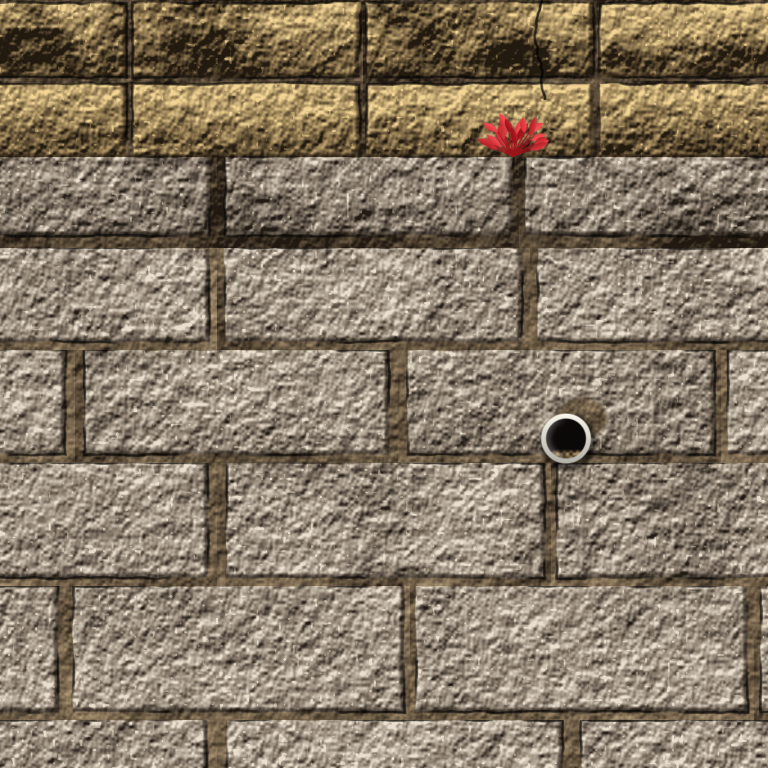
Write a WebGL 1 fragment shader that draws this texture.

```glsl
precision highp float;
// Rough split-face block wall: running-bond courses that grow towards the
// bottom, under a cap course and a warmer stacked wall. Stone is noise relief
// lit from the upper left; a drain pipe and a red seedling sit on top.
uniform vec2 u_resolution;

// Layout in canvas units, y measured downwards from the top edge
const float FIRST_COURSE_Y = 0.323;
const float COURSE_PITCH = 0.1259;
const float COURSE_GROWTH = 0.00694;
const float BLOCK_WIDTH = 0.407;
const float WIDTH_GROWTH = 0.0137;
const float VANISH_X = 0.283;
const float BOND_SHIFT = 0.56;
const float BED_JOINT = 0.0105;
const float CAP_JOINT = 0.016;
const float CAP_TOP = 0.204;
const vec2 UPPER_SIZE = vec2(0.304, 0.105);
const float UPPER_X = 0.169;
const float UPPER_JOINT = 0.0042;
const float BEVEL = 0.0085;
const float RELIEF = 1.15;
const vec2 TO_LIGHT = vec2(-0.0018, -0.0036);
const vec2 PIPE = vec2(0.737, 0.571);
const float PIPE_RADIUS = 0.0325;
const vec2 ROOT = vec2(0.668, 0.203);

// Colours
const vec3 STONE_DARK = vec3(0.13, 0.105, 0.08);
const vec3 STONE_MID = vec3(0.55, 0.50, 0.44);
const vec3 STONE_LIGHT = vec3(0.92, 0.88, 0.81);
const vec3 MORTAR_TINT = vec3(1.0, 0.94, 0.82);
const vec3 UPPER_TINT = vec3(1.03, 0.95, 0.72);
const vec3 PIPE_WHITE = vec3(0.88, 0.87, 0.83);
const vec3 LEAF_DARK = vec3(0.62, 0.07, 0.10);
const vec3 LEAF_LIGHT = vec3(0.97, 0.30, 0.32);

float hash(vec2 p) {
  vec3 q = fract(p.xyx * 0.1031);
  q += dot(q, q.yzx + 33.33);
  return fract((q.x + q.y) * q.z);
}

float noise(vec2 p) {
  vec2 i = floor(p), f = fract(p);
  f = f * f * (3.0 - 2.0 * f);
  return mix(mix(hash(i), hash(i + vec2(1, 0)), f.x),
             mix(hash(i + vec2(0, 1)), hash(i + vec2(1, 1)), f.x), f.y);
}

float fbm(vec2 p) {
  float sum = 0.0, amp = 0.53;
  for (int i = 0; i < 4; i++) {
    sum += amp * noise(p);
    p = p * 2.03 + 17.3;
    amp *= 0.5;
  }
  return sum;
}

float height(vec2 p) {
  return 0.8 * noise(p * 60.0) + 0.5 * noise(p * 140.0 + 31.0) + 0.32 * noise(p * 260.0 + 73.0);
}

float courseTop(float k) {
  return FIRST_COURSE_Y + k * (COURSE_PITCH + COURSE_GROWTH * k);
}

// Inside distances to the left, top, right and bottom edges of the block
vec4 lowerBlock(vec2 p, out vec2 id) {
  float b = COURSE_PITCH, g = COURSE_GROWTH;
  float k = floor((sqrt(b * b + 4.0 * g * (p.y - FIRST_COURSE_Y)) - b) / (2.0 * g));
  k = max(k, -1.0);
  float width = BLOCK_WIDTH + WIDTH_GROWTH * k;
  float s = (p.x - VANISH_X) / width - BOND_SHIFT * mod(k, 2.0) + BOND_SHIFT * step(k, -0.5);
  id = vec2(floor(s), k) + 20.0;
  float leftJoint = 0.006 + 0.007 * hash(id * 3.7);
  float rightJoint = 0.006 + 0.007 * hash((id + vec2(1, 0)) * 3.7);
  float bed = k < 0.0 ? CAP_JOINT : BED_JOINT;
  return vec4(fract(s) * width - leftJoint, p.y - courseTop(k),
              (1.0 - fract(s)) * width - rightJoint, courseTop(k + 1.0) - bed - p.y);
}

vec4 upperBlock(vec2 p, out vec2 id) {
  vec2 s = (p - vec2(UPPER_X, 0.0)) / UPPER_SIZE;
  id = floor(s) + 50.0;
  return vec4(fract(s) * UPPER_SIZE, (1.0 - fract(s)) * UPPER_SIZE) - UPPER_JOINT;
}

vec3 stoneRamp(float t) {
  t = clamp(t, 0.0, 1.0);
  return t < 0.5 ? mix(STONE_DARK, STONE_MID, t * 2.0) : mix(STONE_MID, STONE_LIGHT, t * 2.0 - 1.0);
}

vec3 wall(vec2 p, float px) {
  bool upper = p.y < CAP_TOP;
  vec2 id;
  vec4 edge;
  if (upper) edge = upperBlock(p, id); else edge = lowerBlock(p, id);
  edge += 0.005 * (fbm(p * 45.0) - 0.5);
  float blotch = fbm(p * 10.0 + id * 5.0) - 0.5;
  float lit = RELIEF * (height(p) - height(p + TO_LIGHT));

  // Stone face, with weathering by course
  float tone = 0.57 + 0.1 * (hash(id) - 0.5) + 0.35 * blotch + lit;
  tone += 0.3 * smoothstep(0.83, 0.95, noise(p * 170.0 + 9.0));
  if (upper) {
    tone += mix(0.14, -0.32, smoothstep(0.01, 0.09, edge.y + 0.07 * blotch));
    tone -= 0.4 * smoothstep(0.5, 0.65, fbm(p * vec2(7.0, 11.0) + 3.0)) * smoothstep(0.13, 0.06, p.y);
  } else if (p.y < FIRST_COURSE_Y) {
    tone -= 0.05 + 0.15 * smoothstep(0.02, 0.09, edge.y);
  }

  // Lit upper-left bevel and shaded lower-right bevel
  tone += 0.13 * (1.0 - smoothstep(0.0, BEVEL, min(edge.x, edge.y)));
  float shade = 1.0 - smoothstep(0.3 * BEVEL, BEVEL, min(edge.z, edge.w));
  tone = mix(tone, 0.06 + 0.3 * lit, shade * (0.75 + 0.5 * blotch));

  // Mortar with a broken dark gap along each block
  float d = min(min(edge.x, edge.y), min(edge.z, edge.w));
  float patchD = length((p - vec2(0.758, 0.548)) * vec2(1.0, 1.2)) - 0.034 - 0.04 * blotch;
  float mortar = 0.36 + 0.45 * blotch + 0.5 * lit - (upper ? 0.2 : 0.0);
  if (!upper && p.y < FIRST_COURSE_Y) mortar -= 0.22;
  float gap = (1.0 - smoothstep(0.0005, 0.0028, abs(d))) * smoothstep(0.35, 0.6, noise(p * 24.0));
  float face = smoothstep(-px, px, d) * (upper ? 1.0 : smoothstep(-0.004, 0.004, patchD));
  vec3 stone = stoneRamp(tone) * (upper ? UPPER_TINT : vec3(1));
  vec3 color = mix(stoneRamp(mortar) * MORTAR_TINT, stone, face) * (1.0 - 0.65 * gap);

  // Hairline crack in the upper wall
  float crack = abs(p.x - 0.69 - 0.025 * fbm(vec2(p.y * 22.0, 4.0)));
  return color * (1.0 - 0.7 * (1.0 - smoothstep(0.0005, 0.0015 + px, crack)) * step(p.y, 0.13));
}

vec3 addPipe(vec3 color, vec2 p, float px) {
  vec2 q = p - PIPE;
  float r = length(q);
  color *= 1.0 - 0.5 * (1.0 - smoothstep(PIPE_RADIUS, PIPE_RADIUS + 0.009, length(q - vec2(0.003, 0.005))));
  float gravel = smoothstep(0.013, 0.02, q.y) * noise(p * 230.0);
  vec3 hollow = mix(vec3(0.045, 0.035, 0.03), vec3(0.72, 0.60, 0.42), gravel);
  hollow += 0.22 * smoothstep(0.014, 0.027, r) * smoothstep(0.005, -0.02, q.x);
  vec3 rim = PIPE_WHITE * (0.95 - 5.0 * q.y);
  vec3 pipe = mix(hollow, rim, smoothstep(-px, px, r - 0.8 * PIPE_RADIUS));
  return mix(pipe, color, smoothstep(-px, px, r - PIPE_RADIUS));
}

vec3 addSeedling(vec3 color, vec2 p, float px) {
  for (int i = 0; i < 20; i++) {
    float n = float(i);
    float angle = mix(-1.3, 1.3, (n + hash(vec2(n, 2.0))) / 20.0);
    vec2 stem = vec2(sin(angle), -cos(angle)) * (0.015 + 0.026 * hash(vec2(n, 5.0)));
    vec2 q = p - ROOT;
    float along = clamp(dot(q, stem) / dot(stem, stem), 0.0, 1.0);
    float twig = length(q - stem * along) - 0.0008;
    color = mix(LEAF_DARK, color, smoothstep(-px, px, twig));

    // Pointed leaflet at the tip of the twig
    float turn = angle + 1.3 * (hash(vec2(n, 9.0)) - 0.5);
    vec2 dir = vec2(sin(turn), -cos(turn));
    float t = dot(q - stem, dir) / (0.018 + 0.014 * hash(vec2(n, 13.0)));
    float side = dot(q - stem, vec2(-dir.y, dir.x));
    float leaf = abs(side) - 0.017 * t * (1.0 - t);
    vec3 red = mix(LEAF_DARK, LEAF_LIGHT, clamp(hash(vec2(n, 21.0)) + 60.0 * side, 0.0, 1.0));
    color = mix(red, color, smoothstep(-px, px, leaf));
  }
  return color;
}

void main() {
  vec2 p = gl_FragCoord.xy / u_resolution;
  p.y = 1.0 - p.y;
  float px = 1.0 / min(u_resolution.x, u_resolution.y);
  vec3 color = wall(p, px);
  color = addPipe(color, p, px);
  gl_FragColor = vec4(addSeedling(color, p, px), 1.0);
}
```
